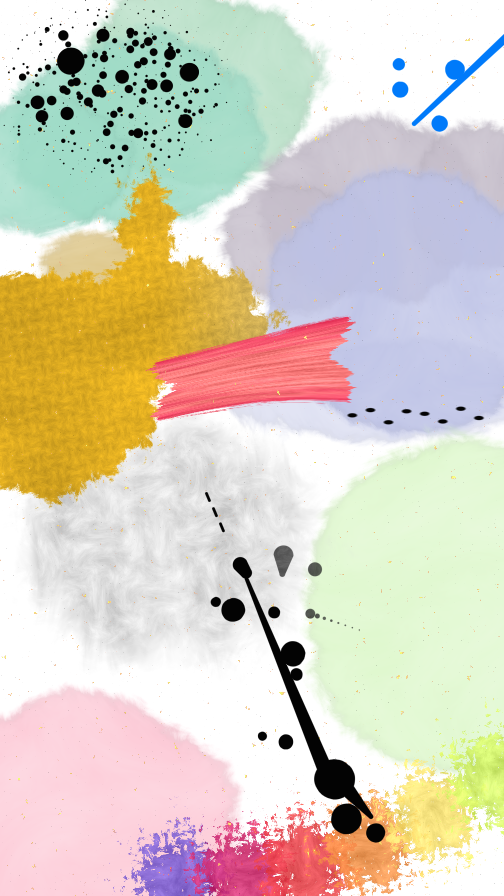
Give the GLSL for this background, as a Shadertoy shader.

```glsl
// Abstract paint collage: watercolour washes, gold leaf, a coral brush stroke,
// powder and ink. Layered sines roughen ovals; cellular noise scatters drops.
// The canvas spans 4.32 x 7.68 units.

const vec3 TEAL = vec3(.62, .86, .78), SAGE = vec3(.71, .87, .77);
const vec3 MAUVE = vec3(.77, .74, .79), LAVENDER = vec3(.74, .76, .9);
const vec3 MINT = vec3(.87, .97, .8), ROSE = vec3(.99, .79, .84);
const vec3 SAND = vec3(.87, .78, .54), GOLD = vec3(.88, .68, .13);
const vec3 CORAL = vec3(1, .5, .5), CRIMSON = vec3(.9, .1, .32);
const vec3 AZURE = vec3(0, .48, .98);

vec3 hash3(vec2 p) {
  vec3 q = fract(p.xyx * vec3(.1031, .103, .0973));
  q += dot(q, q.yxz + 33.33);
  return fract((q.xxy + q.yxx) * q.zyx);
}

// Rotated, warped sines, roughly -1 to 1
float waves(vec2 p) {
  float sum = 0., amp = .6;
  for (int i = 0; i < 6; i++) {
    p = mat2(.8, .6, -.6, .8) * p * 1.9 + 1.7;
    p += .8 * sin(p.yx * .7);
    sum += amp * sin(p.x) * sin(p.y);
    amp *= .65;
  }
  return sum;
}

// Distance to cellular drops of random size
float drops(vec2 p, float scale, float amount) {
  vec2 cell = floor(p * scale), f = fract(p * scale);
  float d = 1.;
  for (int k = 0; k < 9; k++) {
    vec2 o = vec2(k % 3, k / 3) - 1.;
    vec3 h = hash3(cell + o + scale * 7.);
    d = min(d, length(o + .15 + .7 * h.xy - f) + .04 - amount * .48 * h.z * h.z * h.z);
  }
  return d / scale;
}

// Ellipse given as centre and radii
float oval(vec2 p, vec4 e) {
  return (length((p - e.xy) / e.zw) - 1.) * min(e.z, e.w);
}

// Segment with end radii r
float taper(vec2 p, vec4 ends, vec2 r) {
  vec2 a = p - ends.xy, b = ends.zw - ends.xy;
  float h = clamp(dot(a, b) / dot(b, b), 0., 1.);
  return length(a - b * h) - mix(r.x, r.y, h);
}

float fill(float d, float soft) { return 1. - smoothstep(-soft, soft, d); }

// Stroke between slanted edges, with bristle streaks
vec3 brush(vec3 paper, vec2 p, float px) {
  float t = (p.x - 1.33) / 1.7, low = 4.06 + .16 * t + .08 * sin(t * 3.1);
  float high = 4.58 + .42 * t, v = (p.y - low) / (high - low);
  float streak = waves(vec2(t * 1.2, v * 9.)), hair = waves(vec2(t * 2., v * 28.));
  float notch = exp(-pow(abs(v - .53) / .16, 2.));
  float ragged = .07 * streak + .03 * hair;
  float d = max(1.33 + .14 * notch - p.x, p.x - 3.01 + .17 * notch) + ragged;
  d = max(d, max(low - p.y, p.y - high) + .5 * ragged);
  float edge = .5 - .5 * smoothstep(.02, .3, min(v, 1. - v));
  vec3 paint = mix(CORAL + .12 * hair, CRIMSON, clamp(edge + .35 * streak, 0., .85));
  return mix(paper, paint, fill(d, px + .01));
}

void mainImage(out vec4 fragColor, in vec2 fragCoord) {
  vec2 p = fragCoord / iResolution.y * 7.68;
  float px = 5.5 / iResolution.y;
  float broad = waves(p * 1.3), fine = waves(p * 7.), grain = waves(p * 22.);
  vec3 col = vec3(1);

  // Watercolour washes with darker rims
  vec4 shapes[11] = vec4[](vec4(1.65, 6.95, 1.1, .85), vec4(1.15, 6.55, 1.05, .85),
    vec4(.4, 6.3, .75, .6), vec4(3.2, 5.9, .95, .8), vec4(2.6, 5.6, .7, .55),
    vec4(4.1, 6, .6, .65), vec4(3.2, 4.3, 1.3, .45), vec4(3.5, 5.1, 1.2, 1.15),
    vec4(3.85, 2.5, 1.25, 1.45), vec4(.7, .6, 1.35, 1.15), vec4(.85, 5.3, .55, .4));
  vec3 pigments[11] = vec3[](SAGE, TEAL, TEAL, MAUVE, MAUVE, MAUVE,
    mix(LAVENDER, vec3(1), .5), LAVENDER, MINT, ROSE, SAND);
  for (int i = 0; i < 11; i++) {
    float d = oval(p, shapes[i]) + .1 * broad + .03 * fine;
    float rim = 1. - .05 * exp(-abs(d + .03) * 35.);
    col = mix(col, pigments[i] * rim, fill(d, .06) * (.84 + .12 * broad));
  }
  float mist = oval(p, vec4(1.45, 3.05, 1.2, 1.05)) + .22 * broad + .12 * fine;
  col = mix(col, vec3(.82 + .08 * broad), fill(mist, .2) * clamp(.6 + .35 * fine, .1, .9));

  // Gold leaf
  float gold = min(oval(p, vec4(.4, 4.4, 1.05, .95)), oval(p, vec4(1.35, 4.95, .9, .55)));
  gold = min(gold, oval(p, vec4(1.28, 5.65, .27, .52))) + .08 * broad + .09 * fine + .03 * grain;
  vec3 leaf = mix(GOLD, SAND, smoothstep(1.2, 2.4, p.x) * .6);
  col = mix(col, leaf * (.97 + .08 * grain + .08 * broad), fill(gold, .035));
  col = brush(col, p, px);

  // Powder puffs along a rising curve
  vec3 dyes[6] = vec3[](vec3(.46, .35, .82), vec3(.82, .15, .42), vec3(.91, .24, .27),
    vec3(.94, .55, .25), vec3(.97, .88, .42), vec3(.82, .95, .38));
  for (int i = 0; i < 6; i++) {
    float k = float(i), r = length(p - vec2(1.55 + .54 * k, .13 + .035 * k * k)) / .42;
    float dust = exp(-r * r) + .22 * fine + .32 * grain - .45;
    col = mix(col, dyes[i] + .1 * fine, smoothstep(-.08, .12, dust) * .85);
  }

  // Sprayed ink
  float spray = 1.25 - 1.25 * smoothstep(.35, 1.25, length((p - vec2(.97, 6.9)) / vec2(1, .75)));
  float ink = min(drops(p, 4., spray), min(drops(p, 8., spray), drops(p, 14., spray)));

  // Ink blots, streak, dashes and dotted row
  vec3 blots[10] = vec3[](vec3(2, 2.45, .1), vec3(1.85, 2.52, .04), vec3(2.35, 2.43, .05),
    vec3(2.51, 2.08, .11), vec3(2.54, 1.9, .05), vec3(2.45, 1.32, .06), vec3(2.25, 1.37, .04),
    vec3(2.87, 1, .17), vec3(2.97, .66, .13), vec3(3.22, .54, .08));
  for (int i = 0; i < 10; i++) ink = min(ink, length(p - blots[i].xy) - blots[i].z + .01 * broad);
  ink = min(ink, taper(p, vec4(2.06, 2.84, 2.11, 2.77), vec2(.065, .05)));
  ink = min(ink, taper(p, vec4(2.08, 2.8, 2.8, 1.05), vec2(.014, .065)));
  ink = min(ink, taper(p, vec4(2.9, 1, 3.18, .68), vec2(.08, .02)));
  float grey = taper(p, vec4(2.43, 2.92, 2.42, 2.76), vec2(.085, .025));
  grey = min(grey, length(p - vec2(2.7, 2.8)) - .06);
  for (float i = 0.; i < 8.; i++) {
    vec2 dash = vec2(1.77, 3.45) + min(i, 2.) * vec2(.06, -.13);
    ink = min(ink, taper(p, vec4(dash, dash + vec2(.025, -.06)), vec2(.012)));
    ink = min(ink, oval(p, vec4(3.02 + .155 * i, 4.12 + .06 * sin(i * 2.3), .04, .018)));
    grey = min(grey, length(p - vec2(2.66 + .06 * i, 2.42 - .02 * i)) - .042 / (1. + i));
  }
  col = mix(col, vec3(.01), fill(ink, px));
  col = mix(col, vec3(.16), fill(grey, px) * (.75 + .1 * fine));

  // Blue splash
  vec3 splash[4] = vec3[](vec3(3.9, 7.08, .085), vec3(3.42, 7.13, .045),
    vec3(3.43, 6.91, .065), vec3(3.77, 6.62, .07));
  float blue = taper(p, vec4(3.55, 6.62, 4.34, 7.36), vec2(.02, .035));
  for (int i = 0; i < 4; i++) blue = min(blue, length(p - splash[i].xy) - splash[i].z + .01 * broad);
  fragColor = vec4(clamp(mix(col, AZURE, fill(blue, px)), 0., 1.), 1);
}
```
